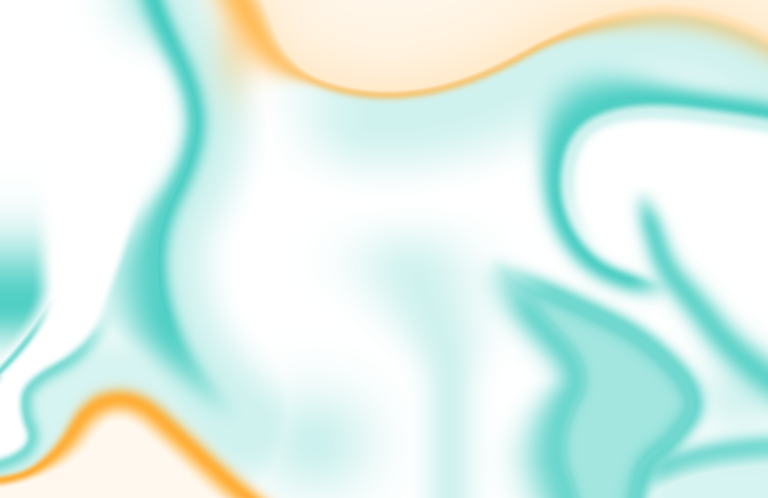
Give the GLSL for this background, as a Shadertoy shader.

```glsl
float bell(float x, float w) { return exp(-x * x / (w * w)); }

float fade(float lo, float hi, float x) { return 1.0 - smoothstep(lo, hi, x); }

// Soft line with its own width on the left (d > 0) and right side
float ribbon(float d, float left, float right) { return bell(d, d > 0.0 ? left : right); }

float blob(vec2 p, vec2 center, vec2 radius) {
    vec2 q = (p - center) / radius;
    return exp(-dot(q, q));
}

float screen(float a, float b) { return 1.0 - (1.0 - a) * (1.0 - b); }

// Quadratic B-spline: signed distance (left is positive) and position along it
vec2 spline(vec2 p, vec2 c[8]) {
    float best = 1e5, side = 1.0, along = 0.0;
    vec2 a = 0.5 * (c[0] + c[1]);
    for (int i = 1; i < 7; i++) {
        vec2 start = 0.5 * (c[i - 1] + c[i]), end = 0.5 * (c[i] + c[i + 1]);
        for (int j = 1; j <= 8; j++) {
            float t = float(j) / 8.0;
            vec2 b = mix(mix(start, c[i], t), mix(c[i], end, t), t);
            vec2 ab = b - a, ap = p - a;
            float h = clamp(dot(ap, ab) / dot(ab, ab), 0.0, 1.0);
            float d = length(ap - ab * h);
            if (d < best) {
                best = d;
                side = ab.x * ap.y - ab.y * ap.x < 0.0 ? -1.0 : 1.0;
                along = (float(i - 1) + (float(j - 1) + h) / 8.0) / 6.0;
            }
            a = b;
        }
    }
    return vec2(best * side, along);
}

void mainImage(out vec4 fragColor, in vec2 fragCoord) {
    vec2 p = fragCoord / iResolution.y * 4.98;
    p.x *= 7.68 / 4.98 * iResolution.y / iResolution.x;

    // Flow lines
    vec2 stem = spline(p, vec2[8](vec2(1.4, 5.4), vec2(1.58, 4.8), vec2(1.96, 4.05), vec2(1.96, 3.45),
        vec2(1.52, 2.6), vec2(1.66, 1.65), vec2(2.15, 0.95), vec2(2.8, 0.45)));
    vec2 tongue = spline(p, vec2[8](vec2(1.6, 3.6), vec2(1.36, 3.0), vec2(1.12, 2.2), vec2(0.85, 1.55),
        vec2(0.2, 1.2), vec2(0.15, 0.85), vec2(0.3, 0.5), vec2(-0.5, 0.3)));
    vec2 hill = spline(p, vec2[8](vec2(-0.6, 0.18), vec2(0.15, 0.16), vec2(0.6, 0.45), vec2(0.9, 0.95),
        vec2(1.35, 1.02), vec2(1.8, 0.62), vec2(2.35, 0.1), vec2(3.0, -0.4)));
    vec2 crest = spline(p, vec2[8](vec2(2.1, 5.5), vec2(2.45, 4.9), vec2(2.8, 4.28), vec2(3.7, 3.98),
        vec2(4.7, 4.13), vec2(5.8, 4.75), vec2(7.1, 4.9), vec2(8.6, 4.0)));
    vec2 hook = spline(p, vec2[8](vec2(8.4, 3.72), vec2(7.3, 3.92), vec2(6.3, 4.02), vec2(5.65, 3.75),
        vec2(5.5, 3.0), vec2(5.85, 2.35), vec2(6.5, 2.1), vec2(7.0, 2.05)));
    vec2 branch = spline(p, vec2[8](vec2(6.35, 3.3), vec2(6.42, 3.0), vec2(6.52, 2.7), vec2(6.65, 2.3),
        vec2(6.95, 1.95), vec2(7.3, 1.5), vec2(7.8, 1.1), vec2(8.4, 0.8)));
    vec2 leafOuter = spline(p, vec2[8](vec2(4.6, 2.5), vec2(5.1, 2.25), vec2(5.8, 1.95), vec2(6.5, 1.6),
        vec2(7.05, 1.0), vec2(6.75, 0.55), vec2(6.4, 0.3), vec2(6.35, -0.5)));
    vec2 leafInner = spline(p, vec2[8](vec2(4.7, 2.7), vec2(5.0, 2.25), vec2(5.35, 1.8), vec2(5.85, 1.25),
        vec2(5.6, 0.8), vec2(5.55, 0.4), vec2(5.7, 0.0), vec2(5.8, -0.6)));

    // Pale aqua washes
    float west = stem.x > 0.0 ? 1.0 : fade(1.5, 2.2, p.y);
    float pale = 0.23 * fade(0.2, 0.8, abs(stem.x)) * west;
    pale = max(pale, 0.2 * smoothstep(0.0, 0.1, tongue.x) * fade(1.3, 1.9, p.y) * fade(1.6, 2.4, p.x));
    pale = max(pale, 0.23 * smoothstep(-1.1, -0.3, crest.x) * smoothstep(2.5, 3.7, p.x));
    float column = (p.x - 4.5 + 0.4 * smoothstep(1.2, 2.6, p.y)) / (0.25 + 0.35 * smoothstep(1.0, 2.3, p.y));
    pale = max(pale, 0.23 * exp(-column * column) * fade(2.2, 3.0, p.y));
    pale = max(pale, 0.25 * blob(p, vec2(3.15, 0.55), vec2(0.6, 0.55)));
    pale = max(pale, 0.2 * blob(p, vec2(7.4, 1.0), vec2(0.5, 0.4)));

    // Stem and the white tongue beside it
    float stemWest = 0.13 + 0.32 * bell(p.y - 2.1, 0.65);
    float teal = 0.82 * ribbon(stem.x, 0.12, stemWest) * fade(0.72, 1.0, stem.y);
    teal = screen(teal, 0.3 * ribbon(stem.x, 0.1, 0.4) * smoothstep(4.2, 4.9, p.y));
    teal = screen(teal, pale);
    teal = screen(teal, 0.55 * bell(tongue.x - 0.08, 0.09) * fade(1.3, 2.0, p.y));
    teal *= mix(1.0, smoothstep(-0.03, 0.08, tongue.x), fade(2.7, 3.4, p.y));

    // Pool at the left side
    float bend = clamp((2.1 - p.y) / 0.87, 0.0, 1.0);
    float shore = 0.56 - 0.56 * pow(bend, 1.6) - p.x;
    float pool = 0.85 * ribbon(p.y - 1.95, 0.6, 0.4) * smoothstep(0.0, 0.25, shore);
    pool = max(pool, 0.65 * bell(shore - 0.04, 0.05) * fade(1.5, 2.1, p.y) * smoothstep(1.1, 1.25, p.y));
    teal = screen(teal, pool);

    // Hook and branch
    float hookOuter = 0.13 + 0.2 * blob(p, vec2(5.8, 4.0), vec2(0.7, 0.6));
    teal *= 1.0 - smoothstep(0.0, 0.15, hook.x) * fade(0.4, 0.8, hook.x) * smoothstep(5.4, 5.7, p.x);
    teal = screen(teal, 0.85 * ribbon(hook.x, 0.08, hookOuter) * fade(0.85, 1.0, hook.y));
    teal = screen(teal, 0.2 * bell(hook.x - 0.15, 0.06) * fade(0.5, 0.8, hook.y));
    teal = screen(teal, 0.75 * bell(branch.x, 0.1 + 0.1 * branch.y) * smoothstep(0.0, 0.25, branch.y));

    // Leaf and the ribbon at its foot
    float leaf = smoothstep(0.0, 0.1, leafInner.x) * smoothstep(0.0, 0.1, -leafOuter.x);
    teal = max(teal, 0.45 * leaf * smoothstep(5.0, 5.4, p.x));
    teal = screen(teal, 0.7 * ribbon(leafOuter.x, 0.1, 0.13) * smoothstep(0.0, 0.2, leafOuter.y));
    float innerWest = 0.2 + 0.15 * fade(0.3, 1.5, p.y);
    teal = screen(teal, 0.72 * ribbon(leafInner.x, 0.1, innerWest) * smoothstep(0.0, 0.25, leafInner.y));
    float foot = p.y - 0.55 + 0.4 * exp(-2.0 * (p.x - 6.4));
    float footGate = smoothstep(6.3, 6.7, p.x);
    teal = screen(teal, footGate * max(0.65 * ribbon(foot, 0.12, 0.18), 0.2 * fade(-0.1, 0.0, foot)));

    // Amber edges with cream behind them
    float hillWidth = mix(0.05, 0.13, smoothstep(0.2, 1.0, p.x));
    float amber = 0.95 * ribbon(hill.x, hillWidth * 0.8, hillWidth * 1.1);
    float cream = 0.08 * fade(-0.1, 0.0, hill.x);
    float crestLeft = fade(2.4, 3.2, p.x), crestRight = smoothstep(5.4, 6.8, p.x);
    float crestWidth = 0.05 + 0.16 * crestLeft + 0.11 * crestRight;
    amber = max(amber, (0.6 + 0.15 * crestLeft - 0.2 * crestRight) * bell(crest.x, crestWidth));
    amber = screen(amber, 0.25 * blob(p, vec2(2.35, 4.5), vec2(0.22, 0.5)));
    cream = max(cream, smoothstep(0.0, 0.05, crest.x) * (0.07 + 0.2 * exp(-2.0 * max(crest.x, 0.0))));
    teal *= smoothstep(-0.08, 0.05, hill.x) * fade(-0.05, 0.05, crest.x);

    vec3 color = mix(vec3(1.0), vec3(0.2, 0.78, 0.73), teal);
    color = mix(color, vec3(1.0, 0.67, 0.18), max(amber, cream));
    fragColor = vec4(color, 1.0);
}
```
